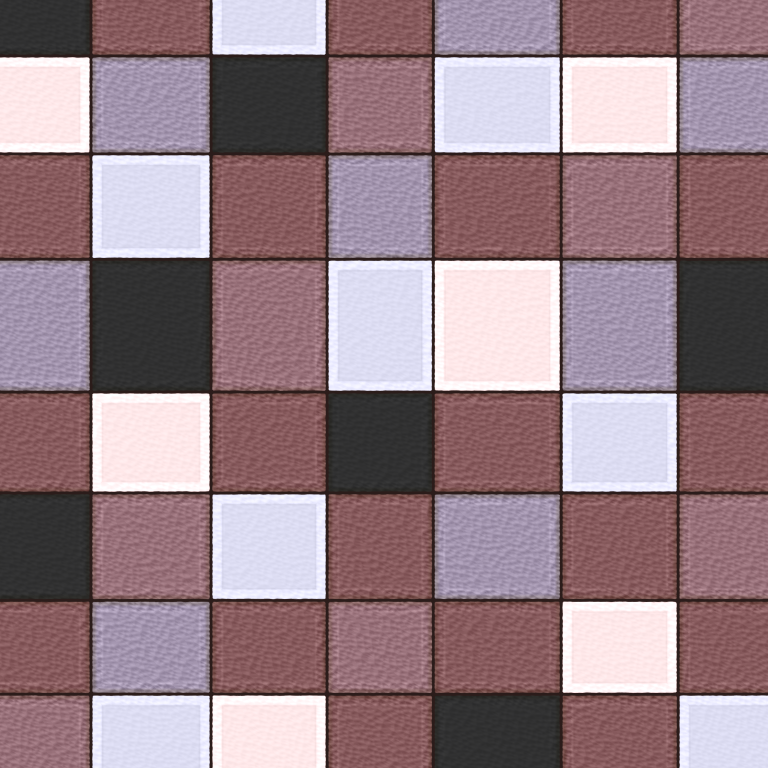
Write a WebGL 1 fragment shader that draws this pattern.

```glsl
precision highp float;
// Leather-like square tiles in a grid of seven columns and eight rows, unevenly spaced.
// Grid lines are an even pitch bent by layered sines; colours follow a checker rule and
// a modular lattice; the grain is cellular noise lit from one side.
uniform vec2 u_resolution;

#define GAP 0.0016
#define CORNER 0.004
#define RIM 0.0145
#define RIM_GLOW 0.07
#define GRAIN_SCALE vec2(105.0, 185.0)
#define GRAIN_DEPTH 0.11
#define BROWN vec3(0.530, 0.355, 0.365)
#define MAUVE vec3(0.595, 0.440, 0.475)
#define VIOLET vec3(0.635, 0.580, 0.680)
#define CHARCOAL vec3(0.190, 0.190, 0.192)
#define ROSE_WHITE vec3(1.000, 0.910, 0.915)
#define ICE_WHITE vec3(0.865, 0.865, 0.950)

vec2 hash2(vec2 p) {
  return fract(sin(vec2(dot(p, vec2(127.1, 311.7)), dot(p, vec2(269.5, 183.3)))) * 4375.85);
}

// Distance to the nearest scattered point
float cellular(vec2 p) {
  vec2 cell = floor(p);
  float nearest = 2.0;
  for (int j = -1; j <= 1; j++) {
    for (int i = -1; i <= 1; i++) {
      vec2 site = cell + vec2(float(i), float(j));
      nearest = min(nearest, length(site + hash2(site) - p));
    }
  }
  return nearest;
}

// Span along one axis: start, end and index of the cell holding x
vec3 findSpan(float x, float first, float pitch, float halfWave, vec4 harmonics, vec4 bend) {
  vec3 span = vec3(-1.0, 2.0, 0.0);
  for (int i = -1; i <= 7; i++) {
    float n = float(i);
    float line = first + pitch * n + dot(bend, sin(harmonics * n * 3.14159 / halfWave));
    if (line <= x) {
      span.x = line;
      span.z = n + 1.0;
    } else {
      span.y = min(span.y, line);
    }
  }
  return span;
}

// Brown alternates on even rows; the other colours step through a lattice
vec3 tileColour(float col, float row) {
  bool evenRow = mod(row, 2.0) < 0.5;
  float shift = row < 0.5 ? 1.0 : 0.0;
  bool evenCol = mod(col + shift, 2.0) < 0.5;
  bool lowerRight = row > 4.5 && col > 2.5;
  if ((evenRow && evenCol) || (!evenRow && !evenCol && lowerRight)) return BROWN;
  float k = mod(2.0 * col + row + 0.5, 5.0);
  if (k < 1.0) return CHARCOAL;
  if (k < 2.0) return ROSE_WHITE;
  if (k < 3.0) return MAUVE;
  if (k < 4.0) return VIOLET;
  return ICE_WHITE;
}

// Depth inside a rounded box, positive inside
float boxDepth(vec2 p, vec2 halfSize) {
  vec2 q = abs(p) - halfSize + CORNER;
  return CORNER - length(max(q, 0.0)) - min(max(q.x, q.y), 0.0);
}

void main() {
  vec2 uv = gl_FragCoord.xy / u_resolution;
  uv.y = 1.0 - uv.y;
  float pixel = 1.0 / min(u_resolution.x, u_resolution.y);

  vec3 colSpan = findSpan(uv.x, 0.1185, 0.1529, 5.0, vec4(1.0, 2.0, 3.0, 4.0),
                          vec4(-0.0034, 0.0045, 0.0042, -0.0049));
  vec3 rowSpan = findSpan(uv.y, 0.0729, 0.1385, 6.0, vec4(1.0, 2.0, 3.0, 5.0),
                          vec4(0.0090, -0.0158, -0.0056, 0.0075));
  vec2 low = vec2(colSpan.x, rowSpan.x);
  vec2 high = vec2(colSpan.y, rowSpan.y);
  float depth = boxDepth(uv - 0.5 * (low + high), 0.5 * (high - low));
  vec3 base = tileColour(colSpan.z, rowSpan.z);
  float luma = dot(base, vec3(0.3, 0.6, 0.1));

  // Slanted grain, lit by comparing two nearby heights
  vec2 g = vec2(uv.x + 0.25 * uv.y, uv.y - 0.3 * uv.x) * GRAIN_SCALE;
  float relief = cellular(g + vec2(0.3, 0.4)) - cellular(g);
  float midtone = smoothstep(0.1, 0.5, luma) * (1.0 - 0.75 * smoothstep(0.6, 0.85, luma));

  // Raised rim: brighter on pale tiles, browner and rougher on the others
  float rim = 1.0 - smoothstep(RIM - pixel, RIM + pixel, depth);
  float pale = smoothstep(0.6, 0.8, luma);
  float outerRim = 1.0 - smoothstep(0.004, 0.009, depth);
  float inset = 1.0 - smoothstep(0.0, 0.0015 + pixel, abs(depth - RIM));
  vec3 colour = base + RIM_GLOW * rim * pale;
  colour = mix(colour, base * vec3(0.88, 0.87, 0.80), outerRim * (1.0 - pale));
  colour += inset * mix(0.05, -0.04, pale) * smoothstep(0.1, 0.5, luma);
  colour += relief * GRAIN_DEPTH * (0.15 + midtone) * (1.0 + 0.6 * rim);

  // Dark gap, slightly worn by the grain
  float face = smoothstep(GAP - 0.5 * pixel, GAP + pixel, depth + 0.0006 * relief);
  gl_FragColor = vec4(clamp(mix(vec3(0.17, 0.11, 0.10), colour, face), 0.0, 1.0), 1.0);
}
```
